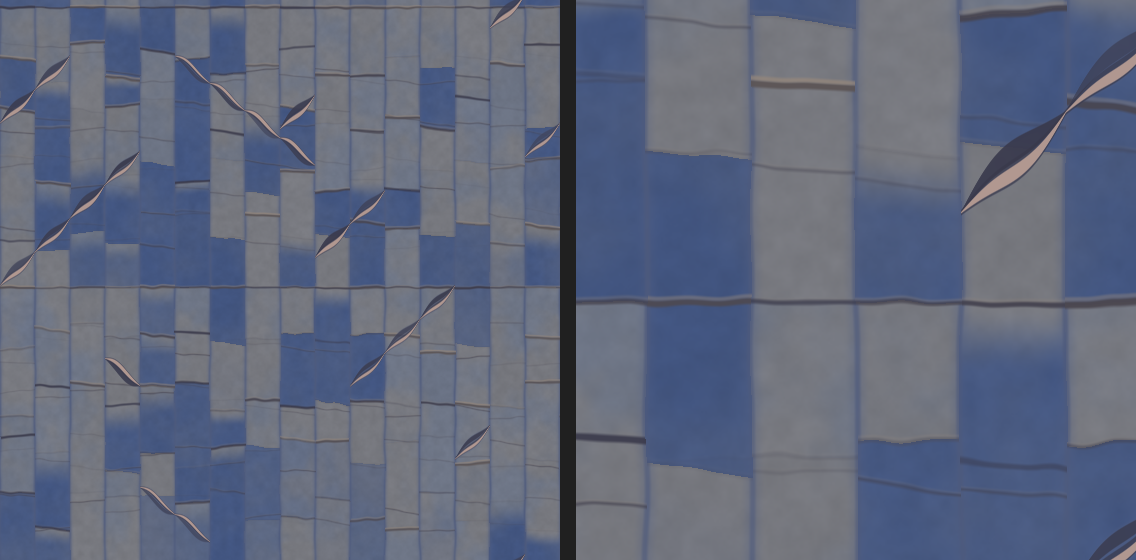
Left: the whole. Right: its middle third, enlarged.
Give the GLSL for this texture, as a WebGL 2 fragment shader.

```glsl
#version 300 es
precision highp float;

uniform vec2 u_resolution;
out vec4 fragColor;

const float COLUMNS = 16.0;
const float ROWS = 10.0;
const float PI = 3.14159265;
const vec3 GREY = vec3(0.47, 0.475, 0.5);
const vec3 COOL_GREY = vec3(0.43, 0.46, 0.525);
const vec3 BLUE = vec3(0.26, 0.335, 0.505);
const vec3 SEAM = vec3(0.32, 0.37, 0.51);
const vec3 DARK = vec3(0.22, 0.22, 0.29);
const vec3 BROWN = vec3(0.36, 0.33, 0.33);
const vec3 TAN = vec3(0.59, 0.53, 0.48);
const vec3 PEACH = vec3(0.74, 0.63, 0.59);

float hash(vec2 p) {
  vec3 q = fract(p.xyx * vec3(0.1031, 0.103, 0.0973));
  q += dot(q, q.yzx + 33.33);
  return fract((q.x + q.y) * q.z);
}

float noise(vec2 p) {
  vec2 i = floor(p), f = fract(p);
  f = f * f * (3.0 - 2.0 * f);
  return mix(mix(hash(i), hash(i + vec2(1, 0)), f.x),
             mix(hash(i + vec2(0, 1)), hash(i + vec2(1, 1)), f.x), f.y);
}

float fbm(vec2 p) {
  float sum = 0.0, amp = 0.5;
  for (int i = 0; i < 4; i++) {
    sum += amp * noise(p);
    p = p * 2.03 + 17.0;
    amp *= 0.5;
  }
  return sum;
}

// Soft band of the given half width around zero distance
float band(float d, float halfWidth, float blur) {
  return 1.0 - smoothstep(halfWidth - blur, halfWidth + blur, abs(d));
}

// Height of a jittered, tilted block edge; every fifth edge is a level course
float edgeHeight(float column, float k, float t) {
  float wrapped = mod(k, ROWS);
  float loose = step(0.5, mod(wrapped, 5.0));
  vec2 id = vec2(column, wrapped);
  float tilt = (hash(id + 71.0) - 0.6) * 0.18 * (t - 0.5);
  return k + loose * ((hash(id + 9.0) - 0.5) * 0.75 + tilt);
}

// Blue strength of a block, denser towards the upper left
float blueAmount(float column, float row) {
  vec2 id = vec2(column, mod(row, ROWS));
  vec2 center = (id + 0.5) / vec2(COLUMNS, ROWS);
  if (hash(id + 23.0) < 0.4) id.x = floor(column * 0.5) + 40.0;
  float cluster = 1.0 - smoothstep(0.1, 0.4, distance(center, vec2(0.12, 0.82)));
  float chance = 0.15 + 0.4 * cluster;
  return 1.0 - smoothstep(chance, chance + 0.17, hash(id + 3.0));
}

// Crack: dark line with a lighter lip above it
vec3 drawCrack(vec3 color, float d, float width, float amount, float warmth, float px) {
  color = mix(color, mix(DARK, BROWN, warmth), amount * band(d, width, px + 0.0008));
  return mix(color, TAN, amount * warmth * 0.8 * band(d - width * 1.6, width * 0.6, px + 0.0006));
}

// Chain of leaf-shaped slashes, one leaf pair per column
vec3 drawSlashes(vec3 color, vec2 uv, int index, float px) {
  float i = float(index);
  float startColumn = mod(i * 5.0, COLUMNS);
  float count = float(max(1, 4 - index / 2));
  float slope = index % 3 == 1 ? -0.78 : 0.96;
  float s = mod(uv.x * COLUMNS - startColumn, COLUMNS);
  if (s > count) return color;
  float t = fract(s), swell = sin(PI * t);
  float bend = 0.003 * sin(2.0 * PI * t);
  float d = uv.y - fract(0.49 + i * 0.41) - slope * s / COLUMNS - bend;
  d = (fract(d + 0.5) - 0.5) / sqrt(1.0 + slope * slope);
  vec2 id = vec2(i, floor(s));
  float thick = mix(0.0028, 0.0048, hash(id + 5.0)) * swell + 0.0004;
  float gap = 0.0048 * swell;
  float darkness = mix(0.45, 0.95, hash(id + 31.0));
  float side = slope > 0.0 ? 1.0 : -1.0;
  color = mix(color, SEAM, 0.5 * band(d, gap * 1.8, px + 0.001));
  color = mix(color, DARK, darkness * band(d - side * gap, thick, px));
  color = mix(color, DARK, 0.7 * band(d + side * gap * 0.8, thick * 0.9 + 0.0008, px));
  return mix(color, PEACH, 0.9 * band(d + side * gap, thick * 0.65, px));
}

void main() {
  vec2 uv = gl_FragCoord.xy / u_resolution;
  float px = 0.75 / u_resolution.y;

  // Column and block lookup
  float wobble = (noise(uv * vec2(16.0, 24.0)) - 0.5) * 0.04;
  float x = uv.x * COLUMNS + wobble;
  float column = mod(floor(x), COLUMNS), t = fract(x);
  float ripple = (noise(uv * 55.0) - 0.5) * 0.035;
  float v = uv.y * ROWS + 0.135 + ripple;
  float nearest = floor(v + 0.5);
  float edge = edgeHeight(column, nearest, t);
  float row = v < edge ? nearest - 1.0 : nearest;
  float low = edgeHeight(column, row, t), high = edgeHeight(column, row + 1.0, t);
  float rise = (v - low) / (high - low);

  // Mottled grey glaze and blue blocks
  float mottle = fbm(uv * 15.0), grain = fbm(uv * 90.0);
  vec2 block = vec2(column, mod(row, ROWS));
  vec3 color = mix(GREY, COOL_GREY, smoothstep(0.3, 0.75, mottle + 0.3 * (hash(block) - 0.5)));
  float fade = mix(1.0, 1.0 - smoothstep(0.55, 1.0, rise), step(0.55, hash(block + 47.0)));
  float blue = blueAmount(column, row) * fade * (0.75 + 0.4 * mottle);
  color = mix(color, BLUE, clamp(blue, 0.0, 1.0));
  color *= 0.95 + 0.1 * grain + 0.03 * (hash(block + 13.0) - 0.5);

  // Seams between columns, with a soft blue bleed
  float seam = min(t, 1.0 - t) / COLUMNS;
  color = mix(color, SEAM, 0.3 * (1.0 - smoothstep(0.0, 0.008, seam)));
  color = mix(color, SEAM * 0.95, (0.4 + 0.5 * mottle) * band(seam, 0.0016, px + 0.0008));

  // Faint hairlines, block cracks and the two level courses
  float hairColumn = column + 100.0;
  float hair = edgeHeight(hairColumn, nearest, t);
  float hairAmount = 0.65 * hash(vec2(hairColumn, mod(nearest, ROWS)));
  color = drawCrack(color, (v - hair) / ROWS, 0.001, hairAmount, 0.3, px);
  vec2 edgeId = vec2(column, mod(nearest, ROWS));
  float course = 1.0 - step(0.5, mod(edgeId.y, 5.0));
  float wear = smoothstep(0.15, 0.9, hash(edgeId + 61.0));
  float strength = mix(0.1 + 0.8 * wear, 0.65 + 0.3 * wear, course);
  float width = mix(0.0013, 0.0021, wear);
  color = drawCrack(color, (v - edge) / ROWS, width, strength, hash(edgeId + 83.0), px);

  // Diagonal slashes
  for (int i = 0; i < 10; i++) color = drawSlashes(color, uv, i, px);

  fragColor = vec4(color, 1.0);
}
```
